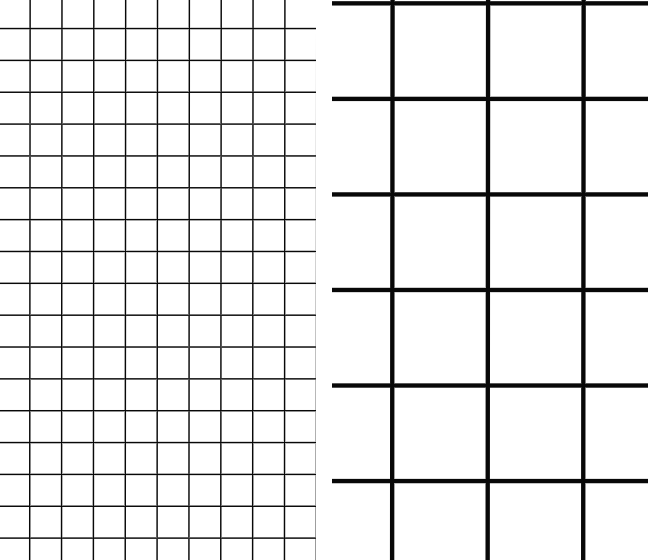
Left, the full canvas; right, a detail of the centre.
This pattern is drawn by a Shadertoy shader. Its source:

```glsl
// Distance to the nearest grid line along each axis
vec2 lineDistance(vec2 p, vec2 firstLine, float cellSize) {
    vec2 cell = (p - firstLine) / cellSize;
    return abs(fract(cell + 0.5) - 0.5) * cellSize;
}

void mainImage(out vec4 fragColor, in vec2 fragCoord) {
    float pixel = 1.0 / iResolution.y;
    vec2 p = fragCoord * pixel;

    // Very slight lean of the vertical lines
    p.x -= 0.0008 * (p.y - 0.5);

    // Line coverage, softened over one pixel
    vec2 d = lineDistance(p, vec2(0.0534, 0.0391), 0.05687);
    vec2 coverage = clamp((0.0013 - d) / pixel + 0.5, 0.0, 1.0);
    float ink = max(coverage.x, coverage.y);

    vec3 paper = vec3(1.0);
    vec3 lineColor = vec3(0.03);
    fragColor = vec4(mix(paper, lineColor, ink), 1.0);
}
```
